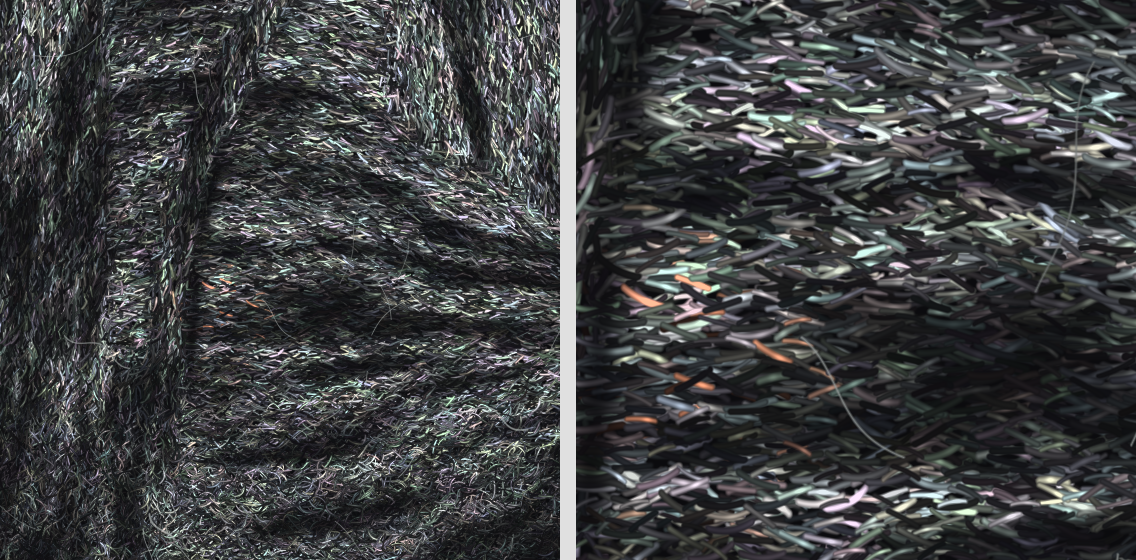
Left: the whole. Right: its middle third, enlarged.
This texture is drawn by a Shadertoy shader. Its source:

```glsl
// Dark, glossy wool yarn: crossing bundles of strands covered in fine fuzzy fibres.

const vec3 SHADOW = vec3(0.045, 0.045, 0.055);
const vec3 GLOSS = vec3(0.80, 0.83, 0.82);
const vec3 RUST = vec3(1.25, 0.78, 0.60);
const int FIBRE_LAYERS = 8;
const int STRAY_HAIRS = 26;
const float CELL = 0.0155;          // spacing of fibres in one layer
const float FIBRE_RADIUS = 0.0021;
const float STRAND_FREQ = 21.0;     // strands across the canvas
const float TINT_AMOUNT = 0.20;
const float EXPOSURE = 1.08;

vec3 hash3(vec2 p) {
    vec3 q = fract(vec3(p.xyx) * vec3(0.1031, 0.1030, 0.0973));
    q += dot(q, q.yxz + 33.33);
    return fract((q.xxy + q.yzz) * q.zyx);
}

float noise(vec2 p) {
    vec2 i = floor(p), f = fract(p);
    f = f * f * (3.0 - 2.0 * f);
    float low = mix(hash3(i).x, hash3(i + vec2(1, 0)).x, f.x);
    float high = mix(hash3(i + vec2(0, 1)).x, hash3(i + vec2(1, 1)).x, f.x);
    return mix(low, high, f.y);
}

// Signed distance to the seam between the left bundle and the centre
float seam(vec2 p) {
    return p.x - 0.31 - 0.07 * p.y - 0.55 * pow(max(p.y - 0.5, 0.0), 2.0);
}

// Share of upright strands: left bundle and upper right bundle
float upright(vec2 p) {
    float wobble = noise(p * 9.0) - 0.5;
    float left = 1.0 - smoothstep(-0.02, 0.02, seam(p) + 0.03 * wobble);
    float under = smoothstep(0.18, 0.21, p.x) * smoothstep(0.05, 0.09, -seam(p))
                * smoothstep(0.3, 0.4, p.y);
    float right = smoothstep(0.0, 0.06, p.y - 1.16 + 0.58 * p.x + 0.06 * wobble)
                * smoothstep(0.66, 0.74, p.x);
    return max(left * (1.0 - 0.8 * under), right);
}

// Bend of the lying strands: they droop at the top and rise at the bottom
float droop(float y) {
    return mix(-0.5, 0.6, smoothstep(0.1, 0.75, y));
}

float fibreAngle(vec2 p, float pick) {
    float lying = atan(-2.0 * droop(p.y) * (p.x - 0.4));
    float standing = p.x < 0.6 ? 1.40 : 1.75;
    return pick < upright(p) ? standing : lying;
}

float strandLight(float along, float across) {
    across += 0.018 * noise(vec2(along * 7.0, across * 6.0));
    float n = 0.62 * noise(vec2(along * 3.5, across * STRAND_FREQ))
            + 0.38 * noise(vec2(along * 10.0, across * STRAND_FREQ * 2.3) + 17.0);
    return mix(0.22, 1.3, smoothstep(0.2, 0.72, n));
}

// Strand relief, deep gaps and broad falloff of light
float relief(vec2 p) {
    float lean = p.x < 0.6 ? -0.17 : 0.18;
    float standing = strandLight(p.y, p.x + lean * p.y + 3.0);
    float lying = strandLight(p.x, p.y + droop(p.y) * pow(p.x - 0.4, 2.0));
    float light = mix(lying, standing, upright(p));
    float gap = exp(-pow((seam(p) - 0.005) / 0.016, 2.0)) * smoothstep(0.2, 0.4, p.y);
    light *= 1.0 - 0.85 * gap * smoothstep(0.25, 0.6, noise(p * vec2(8.0, 11.0)));
    light *= 1.0 - 0.75 * exp(-dot((p - vec2(0.62, 0.48)) * vec2(14, 26), (p - vec2(0.62, 0.48)) * vec2(14, 26)));
    light *= 1.0 - 0.7 * smoothstep(0.30, 0.0, length((p - vec2(1.0, 0.0)) * vec2(0.8, 1.5)));
    return light * mix(0.78, 1.05, smoothstep(0.0, 0.35, p.y)) * mix(0.85, 1.05, smoothstep(0.0, 0.3, p.x));
}

void mainImage(out vec4 fragColor, in vec2 fragCoord) {
    vec2 p = fragCoord / iResolution.xy;
    float soft = max(0.0009, 0.8 / iResolution.y);
    float light = relief(p);
    float loose = smoothstep(0.45, 0.1, p.y);
    vec3 color = SHADOW;

    // Layers of short curved fibres, each following its bundle
    for (int layer = 0; layer < FIBRE_LAYERS; layer++) {
        vec2 shift = hash3(vec2(layer, 71)).xy;
        vec2 home = floor(p / CELL + shift);
        for (int k = 0; k < 9; k++) {
            vec2 id = home + vec2(k % 3 - 1, k / 3 - 1);
            vec3 a = hash3(id + float(layer) * 113.0 + 9.0);
            vec3 b = hash3(id + float(layer) * 57.0 + 401.0);
            vec2 center = (id + a.xy - shift) * CELL;
            float angle = fibreAngle(center, b.z) + (a.z - 0.5) * mix(1.1, 2.3, loose);
            vec2 dir = vec2(cos(angle), sin(angle));
            vec2 q = p - center;
            q = vec2(dot(q, dir), dot(q, vec2(-dir.y, dir.x)));
            q.y -= (b.y - 0.5) * mix(30.0, 75.0, loose) * q.x * q.x;
            float halfLength = mix(0.007, 0.013, max(loose, b.y));
            float radius = FIBRE_RADIUS * mix(0.65, 1.15, a.y) * mix(1.0, 0.75, loose);
            float d = length(vec2(max(abs(q.x) - halfLength, 0.0), q.y));
            float cover = 1.0 - smoothstep(radius - soft, radius + soft, d);
            float glint = smoothstep(0.55, 1.0, b.x) * exp(-pow((q.x / halfLength - a.x + 0.5) * 3.0, 2.0));
            float tone = 0.07 + 0.85 * pow(b.x, 1.7) + 0.5 * glint;
            tone *= light * EXPOSURE * (1.0 - 0.4 * smoothstep(0.0, radius, d));
            vec3 tint = 1.0 + TINT_AMOUNT * (hash3(id + 211.0) - 0.5);
            float rusty = step(0.94, a.x) * smoothstep(0.16, 0.03, distance(center, vec2(0.40, 0.44)));
            tint = mix(tint, RUST, rusty);
            color = mix(color, mix(SHADOW, GLOSS, min(tone, 1.15)) * tint, cover);
        }
    }

    // Long stray hairs standing off the surface
    for (int i = 0; i < STRAY_HAIRS; i++) {
        vec3 a = hash3(vec2(i, 19)), b = hash3(vec2(i, 83));
        float angle = a.z * 6.2832;
        vec2 dir = vec2(cos(angle), sin(angle)), q = p - a.xy;
        q = vec2(dot(q, dir), dot(q, vec2(-dir.y, dir.x)));
        q.y -= 0.009 * sin(q.x * mix(25.0, 70.0, b.x) + b.y * 6.0) + 3.0 * (b.z - 0.5) * q.x * q.x;
        float d = length(vec2(max(abs(q.x) - mix(0.025, 0.075, b.y), 0.0), q.y));
        float radius = mix(0.0006, 0.0022, pow(b.x, 5.0));
        float cover = 1.0 - smoothstep(radius - soft, radius + soft, d);
        color = mix(color, GLOSS * mix(0.55, 0.85, b.z), cover * 0.75);
    }
    fragColor = vec4(color, 1.0);
}
```
